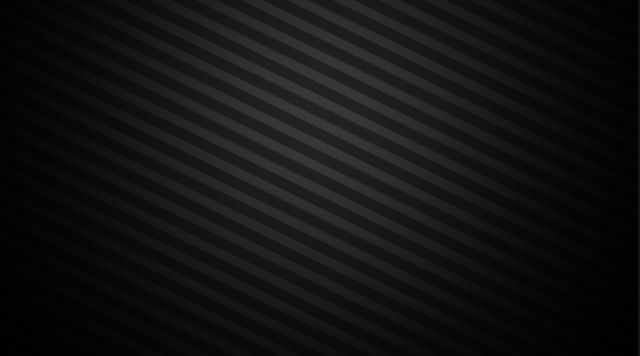
Write a Shadertoy shader that draws this background.

```glsl
// Dark diagonal stripes under a soft elliptical spotlight, with fine grain.
// Stripes repeat along a slanted axis; a Gaussian glow sets their brightness
// and cellular noise gives the surface a faint texture.

const float STRIPE_SLOPE  = 0.49;    // fall per unit of width
const float STRIPE_PERIOD = 0.063;   // vertical spacing, in canvas heights
const float STRIPE_WIDTH  = 0.46;    // lit share of each period
const vec2  STRIPE_ANCHOR = vec2(0.744, 0.667); // a point on a stripe's axis
const vec2  GLOW_CENTER   = vec2(0.495, 0.68);  // share of the canvas
const vec2  GLOW_RADIUS   = vec2(0.56, 0.60);   // in canvas heights
const vec3  STRIPE_COLOR  = vec3(0.222);
const vec3  GROUND_COLOR  = vec3(0.132);
const vec3  EDGE_COLOR    = vec3(0.085, 0.085, 0.075);
const float EDGE_WIDTH    = 0.003;   // share of the canvas width
const float GRAIN_ROWS    = 220.0;
const float GRAIN_AMOUNT  = 0.12;

vec2 hash2(vec2 cell) {
    vec2 k = vec2(dot(cell, vec2(127.1, 311.7)), dot(cell, vec2(269.5, 183.3)));
    return fract(sin(k) * 43758.5);
}

// Distance to the nearest scattered point
float cellular(vec2 p) {
    vec2 cell = floor(p);
    float nearest = 2.0;
    for (int y = -1; y <= 1; y++) {
        for (int x = -1; x <= 1; x++) {
            vec2 neighbor = cell + vec2(x, y);
            nearest = min(nearest, distance(p, neighbor + hash2(neighbor)));
        }
    }
    return nearest;
}

// Coverage of the repeating stripes, with smoothed edges
float stripes(vec2 p) {
    vec2 d = p - STRIPE_ANCHOR;
    float phase = (d.y + STRIPE_SLOPE * d.x) / STRIPE_PERIOD;
    float offset = abs(fract(phase + 0.5) - 0.5);
    float soft = 0.8 / (iResolution.y * STRIPE_PERIOD) + 0.01;
    float halfWidth = 0.5 * STRIPE_WIDTH;
    return 1.0 - smoothstep(halfWidth - soft, halfWidth + soft, offset);
}

void mainImage(out vec4 fragColor, in vec2 fragCoord) {
    vec2 uv = fragCoord / iResolution.xy;
    vec2 p = fragCoord / iResolution.y;
    float aspect = iResolution.x / iResolution.y;

    // Spotlight
    vec2 g = (uv - GLOW_CENTER) * vec2(aspect, 1.0) / GLOW_RADIUS;
    float glow = exp(-dot(g, g));

    // Lit stripes and grain
    vec3 color = mix(GROUND_COLOR, STRIPE_COLOR, stripes(p)) * glow;
    color *= 1.0 + GRAIN_AMOUNT * (cellular(p * GRAIN_ROWS) - 0.45);

    // Faint line along the right border
    float soft = 0.5 / iResolution.x;
    float edge = smoothstep(-soft, soft, uv.x - 1.0 + EDGE_WIDTH);
    color = mix(color, EDGE_COLOR, edge);

    fragColor = vec4(color, 1.0);
}
```
